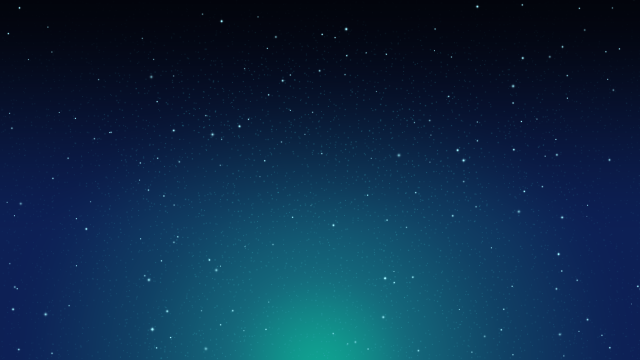
A WebGL 1 fragment shader for this background:

```glsl
precision highp float;
uniform vec2 u_resolution;

const vec3 TEAL = vec3(0.06, 0.63, 0.565);
const vec3 CYAN = vec3(0.08, 0.43, 0.495);
const vec3 STEEL = vec3(0.065, 0.265, 0.40);
const vec3 NAVY = vec3(0.05, 0.125, 0.335);
const vec3 NIGHT = vec3(0.008, 0.016, 0.045);
const vec3 DUST_TINT = vec3(0.20, 0.66, 0.72);
const vec3 STAR_TINT = vec3(0.62, 0.95, 1.0);

// Three random values per cell, without sine
vec3 hash3(vec2 cell, float seed) {
  vec3 q = fract(vec3(cell.xyx + seed) * vec3(0.1031, 0.1030, 0.0973));
  q += dot(q, q.yxz + 33.33);
  return fract((q.xxy + q.yzz) * q.zyx);
}

// Radial glow from the horizon, darkening towards the zenith
vec3 skyColor(vec2 p, vec2 glowCenter) {
  float r = length(p - glowCenter);
  vec3 color = mix(TEAL, CYAN, smoothstep(0.0, 0.29, r));
  color = mix(color, STEEL, smoothstep(0.16, 0.56, r));
  color = mix(color, NAVY, smoothstep(0.42, 0.90, r));
  float shade = smoothstep(0.32, 1.04, p.y);
  return mix(color, NIGHT, shade);
}

// Round core with a faint four-pointed flare
float starShape(vec2 offset, float radius, float flare) {
  vec2 d = abs(offset) / radius;
  float core = exp(-dot(d, d) * 1.2);
  float rays = exp(-d.x * 0.9 - d.y * 5.0) + exp(-d.y * 0.9 - d.x * 5.0);
  return core + flare * rays;
}

// One jittered star per occupied grid cell
float starLayer(vec2 p, float cells, float density, float radius, float flare, float seed) {
  vec2 grid = p * cells;
  vec2 cell = floor(grid);
  vec3 place = hash3(cell, seed);
  vec3 look = hash3(cell, seed + 47.0);
  vec2 center = mix(vec2(0.18), vec2(0.82), place.xy);
  float size = radius * mix(0.7, 1.15, look.x);
  float present = step(place.z, density);
  float star = starShape((fract(grid) - center) / cells, size, flare);
  return present * star * mix(0.45, 1.0, look.y);
}

void main() {
  vec2 p = gl_FragCoord.xy / u_resolution.y;
  float middle = 0.5 * u_resolution.x / u_resolution.y;
  vec3 color = skyColor(p, vec2(middle, -0.02));

  // Fine dust, denser around the middle of the sky
  float side = (p.x - middle) / middle;
  float veil = mix(1.0, 0.3, smoothstep(0.25, 1.0, abs(side)));
  veil *= smoothstep(1.05, 0.65, p.y);
  float dust = 0.0;
  for (int i = 0; i < 3; i++) {
    float layer = float(i);
    dust += starLayer(p, 38.0 + 13.0 * layer, 0.36, 0.0021, 0.0, 11.0 + 23.0 * layer);
  }
  color = mix(color, DUST_TINT, clamp(dust * veil * 0.32, 0.0, 1.0));

  // Scattered stars, from many small to few large
  float stars = 0.0;
  for (int i = 0; i < 3; i++) {
    float layer = float(i);
    float cells = 17.0 - 5.5 * layer;
    float radius = 0.0022 + 0.0009 * layer;
    stars += starLayer(p, cells, 0.22 + 0.06 * layer, radius, 0.12 * layer, 101.0 + 31.0 * layer);
  }
  color = mix(color, STAR_TINT, clamp(stars, 0.0, 1.0));

  gl_FragColor = vec4(color, 1.0);
}
```
